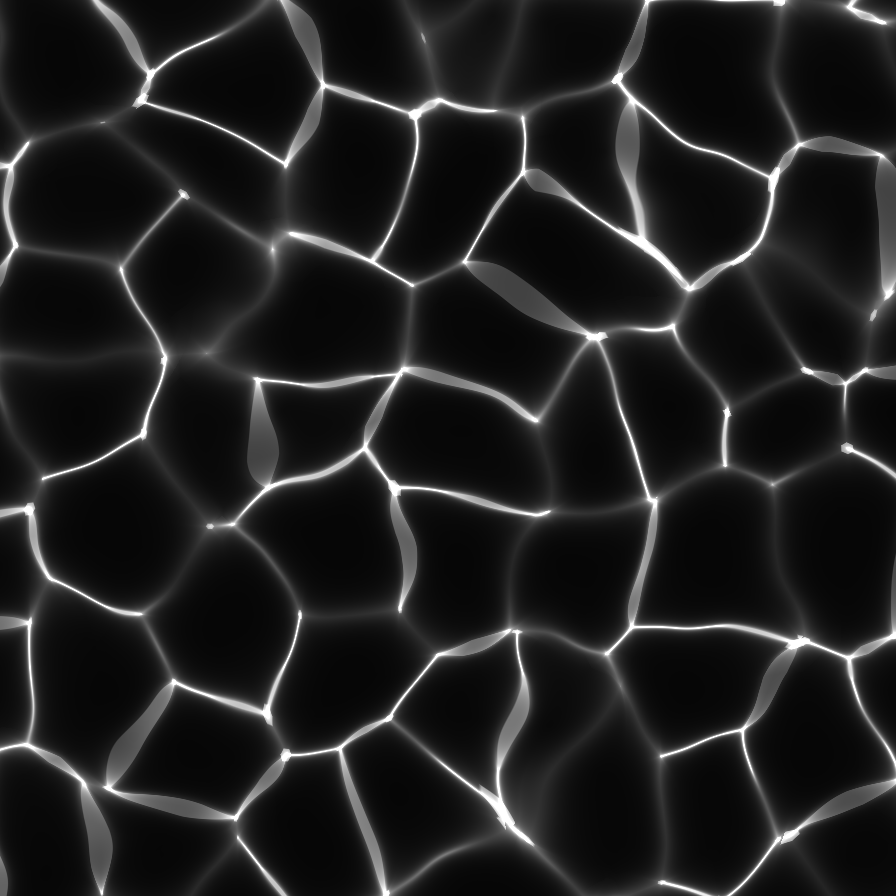
A Shadertoy shader for this texture:

```glsl
// Draws a dark web of light caustics: thin focused lines, grey lens folds and soft glows.

float hash(vec2 p) {
    vec3 q = fract(p.xyx * vec3(0.1031, 0.1030, 0.0973));
    q += dot(q, q.yzx + 33.33);
    return fract((q.x + q.y) * q.z);
}

vec2 hash2(vec2 p) {
    return vec2(hash(p + 11.0), hash(p + 57.0));
}

vec2 smoothNoise(vec2 p) {
    vec2 cell = floor(p), f = fract(p);
    f = f * f * f * (f * (f * 6.0 - 15.0) + 10.0);
    vec2 low = mix(hash2(cell), hash2(cell + vec2(1, 0)), f.x);
    vec2 high = mix(hash2(cell + vec2(0, 1)), hash2(cell + 1.0), f.x);
    return mix(low, high, f.y);
}

// Four nearest scattered sites, sorted: xy is the position, z the distance.
void findSites(vec2 p, out vec3 sites[4]) {
    for (int i = 0; i < 4; i++) sites[i] = vec3(0, 0, 99);
    for (int y = -2; y <= 2; y++)
    for (int x = -2; x <= 2; x++) {
        vec2 cell = floor(p) + vec2(x, y);
        vec2 site = cell + 0.06 + 0.88 * hash2(cell);
        vec3 candidate = vec3(site, distance(p, site));
        for (int i = 0; i < 4; i++) {
            if (candidate.z < sites[i].z) {
                vec3 pushed = sites[i];
                sites[i] = candidate;
                candidate = pushed;
            }
        }
    }
}

// Light along the border of sites a and b; reach is the room left before a third site.
float ribbon(vec3 a, vec3 b, float reach, float nearest, float drift, float pixel) {
    float gap = abs(a.z * a.z - b.z * b.z) / (2.0 * distance(a.xy, b.xy));
    float focus = hash((a.xy + b.xy) * 37.0) + drift;

    // Past the focus the line opens into a lens; before it, the line is blurred.
    float open = 0.34 * clamp(focus - 0.63, 0.0, 0.45) * (1.0 - exp(-5.0 * max(reach, 0.0)));
    float diffuse = 1.0 - smoothstep(0.05, 0.55, focus);
    float blur = max(0.005, 0.35 * pixel) + 0.4 * open + 0.1 * diffuse + max(-reach, 0.0);

    float outer = max(gap - open, 0.0);
    float glow = (0.0066 + 0.006 * diffuse) * inversesqrt(outer * outer + blur * blur);
    glow *= exp(-3.2 * (a.z + b.z - 2.0 * nearest));

    float lens = min(0.95, 0.036 / (open + 0.03));
    float inside = 1.0 - smoothstep(-0.7 * pixel, 0.7 * pixel, gap - open);
    return mix(glow, lens, inside * smoothstep(0.0, 0.02, open));
}

void mainImage(out vec4 fragColor, in vec2 fragCoord) {
    float pixel = 7.0 / iResolution.y;
    vec2 p = fragCoord * pixel;
    float drift = 0.5 * (smoothNoise(p * 1.5 + 40.0).x - 0.5);

    // Bend the web so that its borders curve gently.
    vec2 bend = 0.36 * (smoothNoise(p * 0.9 + 7.0) - 0.5);
    p += bend + 0.14 * (smoothNoise(p * 1.9 + 90.0) - 0.5);

    vec3 sites[4];
    findSites(p, sites);

    // Sum the ribbons of all pairs of sites.
    float light = 0.02;
    for (int i = 0; i < 3; i++)
    for (int j = i + 1; j < 4; j++) {
        int third = i > 0 ? 0 : (j > 1 ? 1 : 2);
        float reach = sites[third].z - sites[j].z;
        light += ribbon(sites[i], sites[j], reach, sites[0].z, drift, pixel);
    }

    // Bright facets where three ribbons meet.
    float seed = hash((sites[0].xy + sites[1].xy + sites[2].xy) * 23.0);
    float size = 0.085 * seed * seed;
    float spread = sites[2].z - sites[0].z;
    float facet = 1.0 - smoothstep(size - pixel, size + pixel, spread);
    light += facet * mix(0.1, 0.4, seed);

    fragColor = vec4(vec3(min(light, 1.0)), 1.0);
}
```
